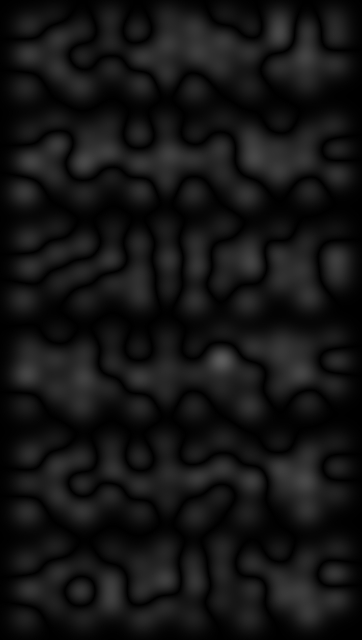
This texture is drawn by a WebGL 1 fragment shader. Its source:

```glsl
precision highp float;
// Six dark bands of soft grey blobs, separated by black creases.
// Signed Gaussians sit on a staggered lattice with every fourth row empty;
// the absolute value of their sum turns each sign change into a thin dark line.

uniform vec2 u_resolution;

float hash(vec2 p) {
  vec3 q = fract(vec3(p.xyx) * 0.1031);
  q += dot(q, q.yzx + 33.33);
  return fract((q.x + q.y) * q.z);
}

// Signed strength of the blob at a lattice site; row 3 of each band is empty.
float blobStrength(vec2 site, float row, float band, float odd) {
  float inside = step(0.5, site.x) * step(site.x, 12.5)
               * step(-0.5, site.y) * step(site.y, 23.5) * step(row, 2.5);

  // Most signs repeat from band to band, a few flip.
  float polarity = row < 1.5 ? 1.0 : -1.0;
  if (hash(vec2(site.x, row) + 61.0) < 0.36) polarity = -polarity;
  if (hash(site + 17.0) < 0.12) polarity = -polarity;

  float profile = row < 0.5 ? mix(0.68, 0.95, odd) : (row < 1.5 ? 1.25 : 0.98);
  float bandGain = mix(0.82, 1.15, hash(vec2(band, 7.0)));
  float variation = mix(0.7, 1.25, hash(site + 131.0));
  float glow = 1.0 + 0.9 * step(0.988, hash(site + 211.0));
  return inside * polarity * profile * bandGain * variation * glow;
}

float blobField(vec2 p) {
  vec2 base = floor(p + vec2(0.5, -0.35));
  float sum = 0.0;
  for (int j = -2; j <= 2; j++) {
    for (int i = -2; i <= 2; i++) {
      vec2 site = base + vec2(float(i), float(j));
      float odd = mod(site.x, 2.0);
      float band = floor(site.y / 4.0);
      float row = site.y - 4.0 * band;

      // The main offset is shared by all bands, with a little drift in each.
      vec2 shared = vec2(hash(vec2(site.x, row) + 3.0),
                         hash(vec2(site.x, row) + 29.0)) - 0.5;
      vec2 drift = vec2(hash(site + 43.0), hash(site + 89.0)) - 0.5;
      vec2 center = site + vec2(0.0, 0.6 + 0.5 * odd)
                  + shared * vec2(0.16, 0.36) + drift * 0.16;
      vec2 d = p - center;
      sum += blobStrength(site, row, band, odd) * exp(-3.1 * dot(d, d));
    }
  }
  return sum;
}

void main() {
  vec2 uv = gl_FragCoord.xy / u_resolution;
  vec2 p = vec2(uv.x * 13.0, (1.0 - uv.y) * 24.0);
  float grey = 0.163 * abs(blobField(p));
  gl_FragColor = vec4(vec3(grey), 1.0);
}
```
